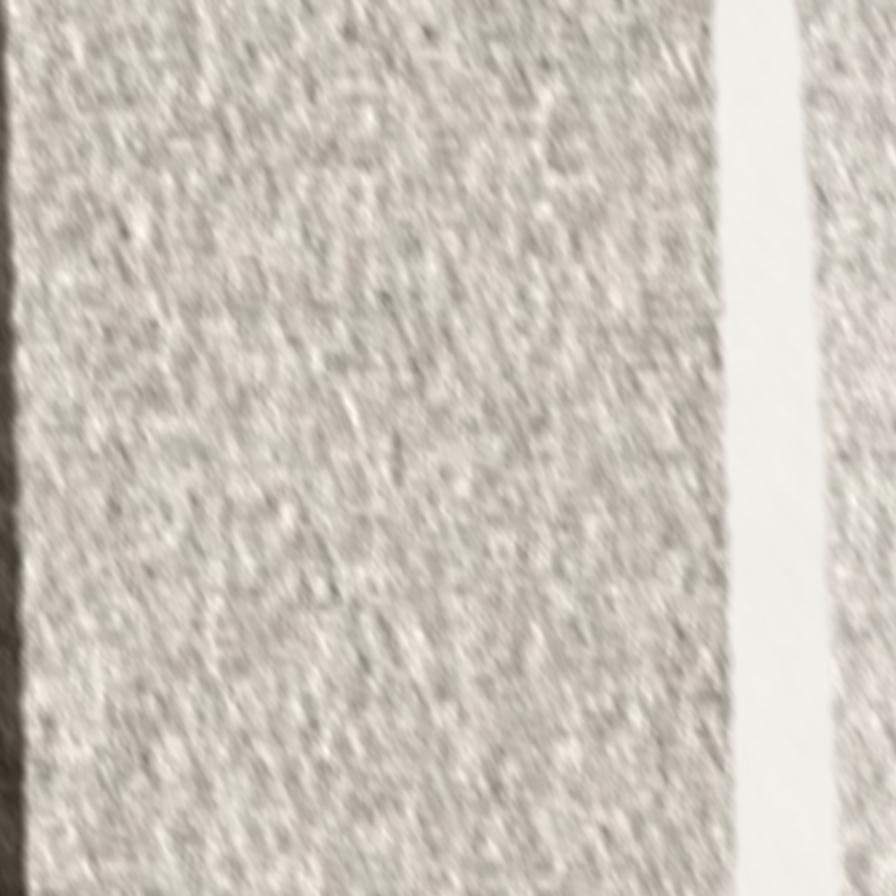
Reproduce this texture procedurally as a WebGL 1 fragment shader.

```glsl
precision highp float;
uniform vec2 u_resolution;

#define GRAIN_SCALE vec2(58.0, 30.0)
#define GRAIN_SLANT 0.42
#define GRAIN_CONTRAST 0.44
#define PIT_DEPTH 0.12
#define TINT_AMOUNT 0.016
#define EDGE_SOFTNESS 0.009
#define WALL_COLOR vec3(0.785, 0.758, 0.724)
#define STRIPE_COLOR vec3(0.945, 0.937, 0.916)
#define MARGIN_COLOR vec3(0.835, 0.810, 0.778)
#define SHADOW_COLOR vec3(0.270, 0.235, 0.200)

float hash(vec2 p) {
  return fract(sin(dot(p, vec2(127.1, 311.7))) * 43758.5453);
}

float noise(vec2 p) {
  vec2 cell = floor(p);
  vec2 f = fract(p);
  f = f * f * (3.0 - 2.0 * f);
  float low = mix(hash(cell), hash(cell + vec2(1.0, 0.0)), f.x);
  float high = mix(hash(cell + vec2(0.0, 1.0)), hash(cell + vec2(1.0, 1.0)), f.x);
  return mix(low, high, f.y);
}

// Slanted plaster grain, centred on zero
float plaster(vec2 p) {
  float sum = 0.0;
  float weight = 0.5;
  for (int i = 0; i < 3; i++) {
    sum += weight * (noise(p) - 0.5);
    p = p * 1.83 + vec2(17.3, 9.1);
    weight *= 0.66;
  }
  return sum;
}

// Soft step from 0 to 1 across a position
float edge(float x, float position, float softness) {
  return smoothstep(position - softness, position + softness, x);
}

void main() {
  vec2 uv = gl_FragCoord.xy / u_resolution;
  float down = 1.0 - uv.y;

  // Grain runs steeply from upper left to lower right
  vec2 slanted = vec2(uv.x + GRAIN_SLANT * uv.y, uv.y);
  vec2 grainPos = slanted * GRAIN_SCALE;
  float grain = plaster(grainPos);
  float relief = grain - 0.5 * plaster(grainPos + vec2(0.5, -0.35));
  float pits = smoothstep(0.70, 0.95, noise(grainPos * 0.9 + 41.0));
  float mottling = noise(slanted * vec2(13.0, 8.0) + 5.0) - 0.5;
  float tint = noise(slanted * vec2(32.0, 24.0) + 83.0) - 0.5;
  float texture = GRAIN_CONTRAST * relief - PIT_DEPTH * pits * (0.5 - grain)
                + 0.025 * mottling + 0.008;

  // Wall surface, paler to the right of the stripe
  float margin = edge(uv.x, 0.90, 0.02);
  vec3 marginColor = MARGIN_COLOR + 0.025 * (down - 0.5);
  vec3 color = mix(WALL_COLOR, marginColor, margin);
  color += texture * mix(1.0, 0.85, margin);
  color += TINT_AMOUNT * tint * vec3(1.0, -0.6, 0.1);

  // Slight shade along the stripe's left side
  color -= 0.035 * exp(-abs(uv.x - 0.785) * 45.0);

  // Bright stripe, leaning and widening downward
  float wobble = 0.005 * (noise(vec2(3.0, uv.y * 38.0)) - 0.5);
  float stripeLeft = 0.794 + 0.032 * down - 0.005 * down * down + wobble;
  float stripeRight = 0.891 + 0.073 * down - 0.028 * down * down - wobble;
  float stripe = edge(uv.x, stripeLeft, EDGE_SOFTNESS)
               * (1.0 - edge(uv.x, stripeRight, EDGE_SOFTNESS * 1.3));
  vec3 stripeColor = STRIPE_COLOR + 0.02 * grain + 0.008 * mottling;
  color = mix(color, stripeColor, stripe);

  // Dark gap at the left with a pale worn rim
  float gapWobble = 0.006 * (noise(vec2(7.0, uv.y * 42.0)) - 0.5);
  float gap = 0.006 + 0.025 * down + gapWobble;
  color += 0.045 * exp(-abs(uv.x - gap - 0.015) * 90.0);
  vec3 gapColor = SHADOW_COLOR + 0.22 * grain + 0.10 * (1.0 - down);
  color = mix(gapColor, color, edge(uv.x, gap, EDGE_SOFTNESS));

  gl_FragColor = vec4(clamp(color, 0.0, 1.0), 1.0);
}
```
